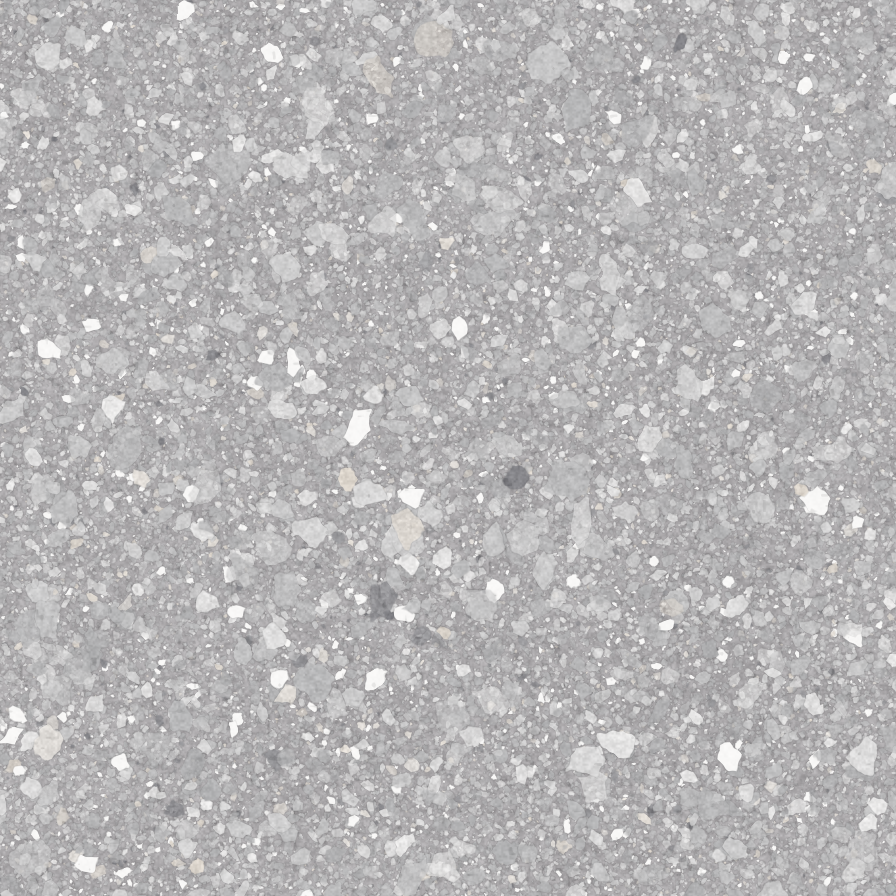
Write a three.js fragment shader that draws this texture.

```glsl
// Pale grey concrete packed with crushed stone, from dust to coarse chips.
// Five jittered grids of random convex polygons are painted fine to coarse
// over a mottled cement ground; noise adds grain, pits and worn edges.

varying vec2 vUv;

const float TAU = 6.28318;
const int LAYERS = 5;
const int FACETS = 6;
const float FINEST_CELLS = 190.0;  // grid cells across the canvas, finest layer
const float LAYER_GROWTH = 1.63;   // cell size ratio between layers
const float FINE_SHARE = 0.72;     // share of cells holding a stone
const float COARSE_SHARE = 0.42;
const float EDGE = 0.0011;         // softness of outlines, in canvas units
const float RIM_WIDTH = 0.0022;
const float RIM_DARKNESS = 0.08;
const float GRAIN = 0.15;
const float WHITE_SHARE = 0.045;
const float CREAM_SHARE = 0.035;
const float SLATE_SHARE = 0.018;

const vec3 CEMENT = vec3(0.675, 0.665, 0.673);
const vec3 STONE_DULL = vec3(0.69, 0.692, 0.698);
const vec3 STONE_PALE = vec3(0.925, 0.922, 0.92);
const vec3 WHITE = vec3(0.975, 0.972, 0.968);
const vec3 CREAM = vec3(0.875, 0.845, 0.805);
const vec3 SLATE = vec3(0.49, 0.49, 0.51);

vec3 hash3(vec2 p) {
  vec3 q = fract(p.xyx * vec3(0.1031, 0.1030, 0.0973));
  q += dot(q, q.yxz + 33.33);
  return fract((q.xxy + q.yzz) * q.zyx);
}

float noise(vec2 p) {
  vec2 i = floor(p);
  vec2 f = fract(p);
  f = f * f * (3.0 - 2.0 * f);
  float low = mix(hash3(i).x, hash3(i + vec2(1.0, 0.0)).x, f.x);
  float high = mix(hash3(i + vec2(0.0, 1.0)).x, hash3(i + 1.0).x, f.x);
  return mix(low, high, f.y);
}

vec2 rotate(vec2 p, float angle) {
  float c = cos(angle);
  float s = sin(angle);
  return vec2(c * p.x - s * p.y, s * p.x + c * p.y);
}

// Signed distance to a unit disc cut by random facets
float stoneDistance(vec2 p, vec2 id) {
  float d = length(p) - 1.0;
  for (int k = 0; k < FACETS; k++) {
    vec3 cut = hash3(id + 7.3 * float(k + 1));
    float angle = TAU * (float(k) + 0.8 * cut.x) / float(FACETS);
    d = max(d, dot(p, vec2(cos(angle), sin(angle))) - mix(0.55, 1.0, cut.y));
  }
  return d;
}

// Mostly greys, with a few white, cream and slate pieces
vec3 stoneColor(float tone, float kind) {
  if (kind < WHITE_SHARE) return WHITE;
  kind -= WHITE_SHARE;
  if (kind < CREAM_SHARE) return mix(CREAM, STONE_PALE, 0.6 * tone);
  kind -= CREAM_SHARE;
  if (kind < SLATE_SHARE) return mix(SLATE, STONE_DULL, 0.6 * tone);
  return mix(STONE_DULL, STONE_PALE, pow(tone, 1.2));
}

vec3 scatterStones(vec3 ground, vec2 uv, float cells, float share, float seed, float grain) {
  vec2 grid = uv * cells;
  for (int j = -1; j <= 1; j++) {
    for (int i = -1; i <= 1; i++) {
      vec2 cell = floor(grid) + vec2(float(i), float(j));
      vec2 id = cell + seed;
      vec3 place = hash3(id);
      if (place.z > share) continue;

      vec3 shape = hash3(id + 17.7);
      float radius = mix(0.27, 0.75, shape.x * shape.x);
      vec2 p = rotate(grid - cell - place.xy, TAU * shape.y) / radius;
      p.y *= mix(1.0, 1.75, shape.z);
      if (length(p) > 1.6) continue;

      float wear = 0.22 * (noise(grid * 5.0 + seed) - 0.5);
      float d = (stoneDistance(p, id) + wear) * radius / cells;
      float cover = 1.0 - smoothstep(-EDGE, EDGE, d);
      float rim = 1.0 - smoothstep(0.0, RIM_WIDTH, d);

      vec3 look = hash3(id + 41.9);
      bool isWhite = look.y < WHITE_SHARE;
      float opacity = isWhite ? 1.0 : mix(0.5, 1.0, look.z);
      vec3 stone = stoneColor(look.x, look.y) + grain * (isWhite ? 0.2 : 0.9);
      ground *= 1.0 - RIM_DARKNESS * rim * opacity;
      ground = mix(ground, stone, cover * opacity);
    }
  }
  return ground;
}

void main() {
  // Cement ground with broad clouds and fine grain
  float cloud = noise(vUv * 6.0) + noise(vUv * 23.0 + 9.0) - 1.0;
  float grain = GRAIN * (0.5 * noise(vUv * 210.0) + 0.5 * noise(vUv * 430.0 + 31.0) - 0.5);
  vec3 color = CEMENT + 0.025 * cloud + 1.2 * grain;

  // Stones, dust first and coarse chips last
  for (int k = 0; k < LAYERS; k++) {
    float level = float(k);
    float cells = FINEST_CELLS / pow(LAYER_GROWTH, level);
    float share = mix(FINE_SHARE, COARSE_SHARE, level / float(LAYERS - 1));
    color = scatterStones(color, vUv, cells, share + 0.08 * cloud, 53.0 * level + 11.0, grain);
  }

  // Small pits over everything
  float pit = smoothstep(0.8, 0.95, noise(vUv * 170.0 + 77.0));
  gl_FragColor = vec4(clamp(color - 0.07 * pit, 0.0, 1.0), 1.0);
}
```
